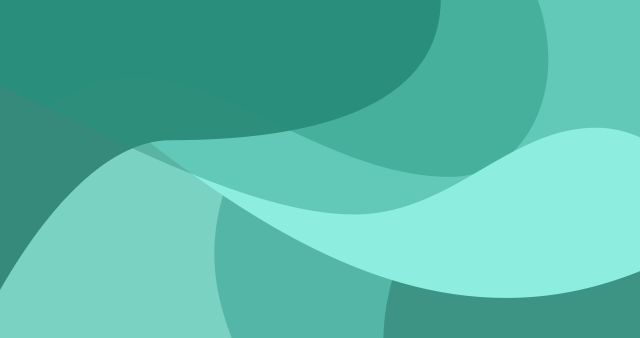
This background is drawn by a WebGL 2 fragment shader. Its source:

```glsl
#version 300 es
precision highp float;
// Overlapping teal waves with flat fills and smooth edges.
// Each wave edge is a chain of cubic curves; a ray parity test gives the side
// and the nearest chord gives the distance used to soften the edge.

#define CURVE_STEPS 32
#define CANVAS vec2(7.68, 4.05)
#define PALE   vec3(0.478, 0.824, 0.761)
#define MEDIUM vec3(0.329, 0.714, 0.651)
#define DEEP   vec3(0.240, 0.580, 0.520)
#define MINT   vec3(0.553, 0.933, 0.878)
#define AQUA   vec3(0.384, 0.784, 0.718)
#define SLIVER vec3(0.350, 0.705, 0.640)
#define GREEN  vec3(0.278, 0.690, 0.616)
#define DARK   vec3(0.161, 0.557, 0.486)
#define DARK_SOFT vec3(0.176, 0.557, 0.486)
#define DARK_GREY vec3(0.208, 0.541, 0.486)

uniform vec2 u_resolution;
out vec4 outColor;

// An edge holds (squared distance, side); side is +1 once a downward ray crosses.
const vec2 EMPTY_EDGE = vec2(1e6, -1.0);

vec2 cubic(vec2 a, vec2 b, vec2 c, vec2 d, float t) {
  float s = 1.0 - t;
  return s * s * s * a + 3.0 * s * t * (s * b + t * c) + t * t * t * d;
}

vec2 addCurve(vec2 edge, vec2 p, vec2 a, vec2 b, vec2 c, vec2 d) {
  vec2 start = a;
  for (int i = 1; i <= CURVE_STEPS; i++) {
    vec2 end = cubic(a, b, c, d, float(i) / float(CURVE_STEPS));
    vec2 chord = end - start;
    vec2 q = p - start;
    vec2 gap = q - chord * clamp(dot(q, chord) / dot(chord, chord), 0.0, 1.0);
    edge.x = min(edge.x, dot(gap, gap));
    bool spans = (start.x <= p.x) != (end.x <= p.x);
    if (spans && q.y < chord.y * q.x / chord.x) edge.y = -edge.y;
    start = end;
  }
  return edge;
}

float coverage(vec2 edge) {
  float pixel = CANVAS.x / u_resolution.x;
  return clamp(0.5 + edge.y * sqrt(edge.x) / pixel, 0.0, 1.0);
}

// Area above the rolling crest that crosses the whole canvas
float aboveCrest(vec2 p) {
  vec2 e = addCurve(EMPTY_EDGE, p, vec2(-0.05, 1.0), vec2(1.25, 1.6), vec2(3.0, 2.57), vec2(4.25, 2.57));
  e = addCurve(e, p, vec2(4.25, 2.57), vec2(5.42, 2.57), vec2(6.1, 1.53), vec2(7.15, 1.53));
  e = addCurve(e, p, vec2(7.15, 1.53), vec2(7.35, 1.53), vec2(7.56, 1.58), vec2(7.75, 1.68));
  return coverage(e);
}

// Area above the long trough under the mint band
float aboveTrough(vec2 p) {
  vec2 e = addCurve(EMPTY_EDGE, p, vec2(1.5, 1.48), vec2(2.9, 2.58), vec2(4.4, 3.57), vec2(6.07, 3.57));
  e = addCurve(e, p, vec2(6.07, 3.57), vec2(6.65, 3.57), vec2(7.2, 3.45), vec2(7.75, 3.22));
  return coverage(e);
}

// Rounded green lobe, whose tail runs on under the dark wave
float greenLobe(vec2 p) {
  vec2 e = addCurve(EMPTY_EDGE, p, vec2(-0.02, 1.9), vec2(0.45, 1.3), vec2(1.0, 0.92), vec2(1.6, 0.92));
  e = addCurve(e, p, vec2(1.6, 0.92), vec2(2.7, 0.92), vec2(4.0, 2.12), vec2(5.4, 2.12));
  e = addCurve(e, p, vec2(5.4, 2.12), vec2(6.18, 2.12), vec2(6.58, 1.4), vec2(6.58, 0.72));
  e = addCurve(e, p, vec2(6.58, 0.72), vec2(6.58, 0.48), vec2(6.54, 0.24), vec2(6.44, -0.04));
  return coverage(e);
}

// Large dark wave at the upper left
float darkWave(vec2 p) {
  vec2 e = addCurve(EMPTY_EDGE, p, vec2(-0.02, 3.51), vec2(0.5, 2.59), vec2(1.25, 1.68), vec2(2.05, 1.68));
  e = addCurve(e, p, vec2(2.05, 1.68), vec2(4.0, 1.68), vec2(5.29, 1.18), vec2(5.29, -0.02));
  return coverage(e);
}

// Lower folds: axes are swapped so the ray runs sideways
float rightOfFold(vec2 p, vec2 a, vec2 b, vec2 c, vec2 d) {
  return 1.0 - coverage(addCurve(EMPTY_EDGE, p.yx, a.yx, b.yx, c.yx, d.yx));
}

void main() {
  vec2 uv = gl_FragCoord.xy / u_resolution;
  vec2 p = vec2(uv.x, 1.0 - uv.y) * CANVAS;

  float crest = aboveCrest(p);
  float trough = aboveTrough(p);
  float lobe = greenLobe(p);
  float mediumFold = rightOfFold(p, vec2(3.05, 1.5), vec2(2.44, 2.55), vec2(2.48, 3.3), vec2(2.8, 4.1));
  float deepFold = rightOfFold(p, vec2(5.6, 1.5), vec2(4.8, 2.8), vec2(4.6, 3.5), vec2(4.6, 4.1));

  // Paint from back to front
  vec3 color = mix(PALE, MEDIUM, mediumFold);
  color = mix(color, DEEP, deepFold * mediumFold);
  color = mix(color, MINT, trough);
  vec3 upper = mix(mix(SLIVER, AQUA, trough), GREEN, lobe);
  color = mix(color, upper, crest);
  vec3 shade = mix(DARK_GREY, mix(DARK_SOFT, DARK, lobe), crest);
  color = mix(color, shade, darkWave(p));

  outColor = vec4(color, 1.0);
}
```
